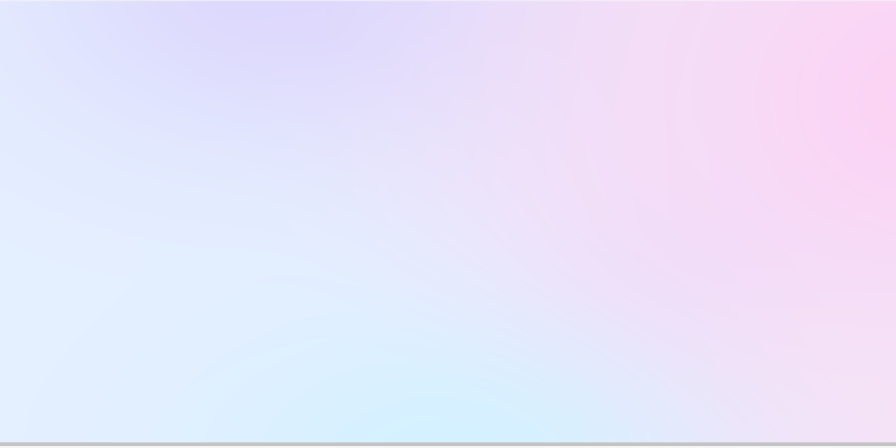
A WebGL 2 fragment shader for this background:

```glsl
#version 300 es
precision highp float;
// Soft pastel mesh gradient: ice blue to pink, with broad glows and a thin grey lower rule.

#define ICE vec3(0.895, 0.938, 1.0)
#define PINK vec3(0.958, 0.872, 0.968)
#define LAVENDER vec3(0.860, 0.830, 0.990)
#define CYAN vec3(0.820, 0.945, 1.0)
#define ROSE vec3(0.990, 0.820, 0.955)
#define ORCHID vec3(0.942, 0.855, 0.978)
#define BLUSH vec3(0.965, 0.895, 0.970)
#define RULE_GREY vec3(0.77)
#define PAPER vec3(0.96)
#define RULE_TOP 0.0125
#define RULE_BOTTOM 0.0045

uniform vec2 u_resolution;
out vec4 fragColor;

// Elliptical Gaussian falloff, 1 at the centre.
float glow(vec2 p, vec2 center, vec2 radius) {
    vec2 d = (p - center) / radius;
    return exp(-dot(d, d));
}

// Blue on the left, pink on the right, along a curved boundary.
vec3 baseGradient(vec2 p) {
    float depth = 1.0 - p.y;
    float boundary = 0.47 + 0.33 * depth * depth;
    return mix(ICE, PINK, smoothstep(-0.30, 0.25, p.x - boundary));
}

vec3 pastelField(vec2 p) {
    vec3 color = baseGradient(p);
    color = mix(color, LAVENDER, 0.85 * glow(p, vec2(0.30, 1.05), vec2(0.28, 0.38)));
    color = mix(color, ORCHID, 0.50 * glow(p, vec2(0.78, 0.42), vec2(0.16, 0.20)));
    color = mix(color, BLUSH, 0.60 * glow(p, vec2(1.00, 0.10), vec2(0.20, 0.30)));
    color = mix(color, ROSE, 0.85 * glow(p, vec2(1.03, 0.78), vec2(0.20, 0.35)));
    color = mix(color, CYAN, 0.85 * glow(p, vec2(0.50, -0.03), vec2(0.27, 0.30)));
    return color;
}

void main() {
    vec2 p = gl_FragCoord.xy / u_resolution;
    float soft = 0.5 / u_resolution.y;
    vec3 color = pastelField(p);

    // Faint hairline along the upper edge.
    color = mix(color, PAPER, 0.6 * smoothstep(0.997 - soft, 0.997 + soft, p.y));

    // Grey rule above a pale strip along the lower edge.
    vec3 strip = mix(PAPER, RULE_GREY, smoothstep(RULE_BOTTOM - soft, RULE_BOTTOM + soft, p.y));
    color = mix(strip, color, smoothstep(RULE_TOP - soft, RULE_TOP + soft, p.y));

    fragColor = vec4(color, 1.0);
}
```
